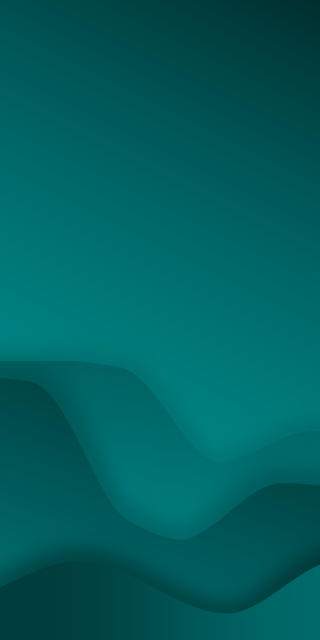
This background is drawn by a Shadertoy shader. Its source:

```glsl
float backWave(float x) {
    return 0.872 - 0.022 * smoothstep(0.22, 0.42, x)
                 - 0.295 * smoothstep(0.37, 0.69, x)
                 + 0.098 * smoothstep(0.67, 0.98, x);
}

float middleWave(float x) {
    return 0.818 - 0.012 * smoothstep(0.0, 0.12, x)
                 - 0.336 * smoothstep(0.09, 0.40, x)
                 - 0.158 * smoothstep(0.16, 0.58, x)
                 + 0.178 * smoothstep(0.555, 0.88, x)
                 - 0.009 * smoothstep(0.9, 1.04, x);
}

float frontWave(float x) {
    return 0.102 + 0.143 * smoothstep(-0.2, 0.24, x)
                 - 0.162 * smoothstep(0.25, 0.71, x)
                 + 0.165 * smoothstep(0.71, 1.06, x);
}

// Lays one wave over the shade below it, with a soft shadow above its crest
float addWave(float shade, vec2 p, float crest, float fill, float shadow, float blur) {
    float slope = dFdx(crest) / dFdx(p.x);
    float dist = (p.y - crest) / sqrt(1.0 + slope * slope);
    float above = max(dist, 0.0) / blur;
    shade *= 1.0 - shadow * exp(-above * above);
    float pixel = 0.7 / iResolution.x;
    return mix(fill, shade, smoothstep(-pixel, pixel, dist));
}

void mainImage(out vec4 fragColor, in vec2 fragCoord) {
    // x spans 0..1, y spans 0..2
    vec2 p = fragCoord / iResolution.xy * vec2(1.0, 2.0);

    // Diagonal backdrop, darkest at the upper right
    float depth = 2.0 - p.y - 0.5 * p.x;
    float shade = 0.31 + 0.24 * depth - 0.05 * depth * depth;

    // Waves from back to front, each with its own gradient
    float backFill = 0.385 + 0.23 * (0.917 - p.y - 0.2 * p.x);
    float middleFill = 0.28 + 0.242 * (0.802 - p.y - 0.36 * p.x);
    float frontFill = 0.24 + 0.17 * smoothstep(0.1, 1.0, p.x);
    shade = addWave(shade, p, backWave(p.x), backFill, 0.1, 0.05);
    shade = addWave(shade, p, middleWave(p.x), middleFill, 0.18, 0.06);
    shade = addWave(shade, p, frontWave(p.x), frontFill, 0.3, 0.055);

    fragColor = vec4(shade * vec3(0.0, 1.0, 1.005), 1.0);
}
```
